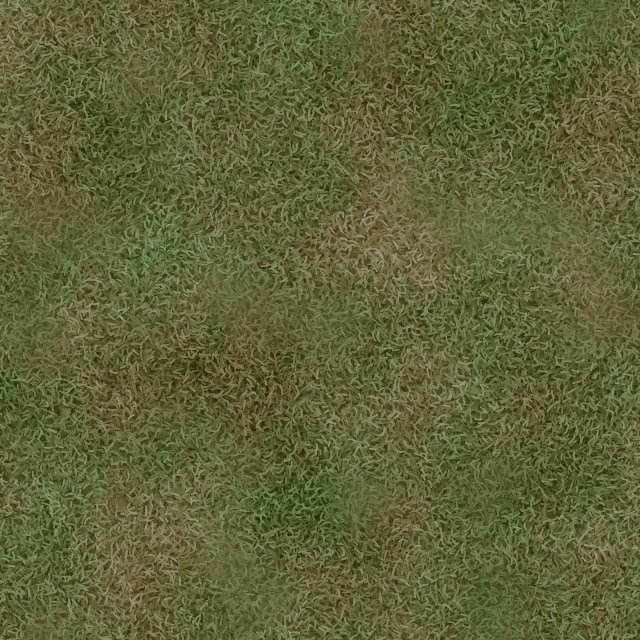
Reproduce this texture procedurally as a WebGL 1 fragment shader.

```glsl
precision highp float;
// Short, worn lawn turf: layered fine grass blades over dark gaps, with green and dry patches.
uniform vec2 u_resolution;

const float TAU = 6.2831853;
const float CELLS = 108.0;          // blade cells across the canvas
const float HALF_WIDTH = 0.00135;   // blade half width in canvas units
const int LAYERS = 4;

const vec3 SOIL = vec3(0.22, 0.22, 0.07);
const vec3 TURF = vec3(0.40, 0.405, 0.23);
const vec3 TIP = vec3(0.53, 0.56, 0.42);
const vec3 WARM_SHIFT = vec3(0.085, -0.035, 0.015);

vec2 hash2(vec2 p) {
  vec3 q = fract(p.xyx * vec3(0.1031, 0.1030, 0.0973));
  q += dot(q, q.yzx + 33.33);
  return fract((q.xx + q.yz) * q.zy);
}

mat2 rotation(float angle) {
  float c = cos(angle), s = sin(angle);
  return mat2(c, s, -s, c);
}

float gradientAt(vec2 cell, vec2 offset) {
  float angle = TAU * hash2(cell + 57.0).x;
  return dot(vec2(cos(angle), sin(angle)), offset);
}

float gradientNoise(vec2 p) {
  vec2 i = floor(p), f = fract(p);
  vec2 u = f * f * f * (f * (f * 6.0 - 15.0) + 10.0);
  vec2 e = vec2(0.0, 1.0);
  float low = mix(gradientAt(i, f), gradientAt(i + e.yx, f - e.yx), u.x);
  float high = mix(gradientAt(i + e.xy, f - e.xy), gradientAt(i + e.yy, f - e.yy), u.x);
  return 1.4 * mix(low, high, u.y);
}

float fbm(vec2 p) {
  float sum = 0.0, amplitude = 0.6;
  for (int i = 0; i < 4; i++) {
    sum += amplitude * gradientNoise(p);
    p = rotation(0.6) * p * 2.03 + 17.3;
    amplitude *= 0.55;
  }
  return sum;
}

float segmentDistance(vec2 p, vec2 halfAxis) {
  float along = clamp(dot(p, halfAxis) / dot(halfAxis, halfAxis), -1.0, 1.0);
  return length(p - halfAxis * along);
}

// Lays one layer of blades over "grass", which holds tone (x) and warmth (y).
vec2 layBlades(vec2 grass, vec2 p, float seed, float layerTone, float flow, float pixel) {
  vec2 home = floor(p);
  float halfWidth = HALF_WIDTH * CELLS;
  float soft = 0.6 * pixel * CELLS;
  for (int y = -1; y <= 1; y++) {
    for (int x = -1; x <= 1; x++) {
      vec2 cell = home + vec2(float(x), float(y));
      vec2 place = hash2(cell + seed);
      vec2 shape = hash2(cell + seed + 211.0);
      vec2 tint = hash2(cell + seed + 419.0);
      float angle = flow + 2.6 * (shape.x - 0.5);
      vec2 halfAxis = mix(0.35, 0.8, shape.y) * vec2(cos(angle), sin(angle));
      float d = segmentDistance(p - cell - place, halfAxis);
      float cover = 1.0 - smoothstep(halfWidth - soft, halfWidth + soft, d);
      vec2 blade = vec2(layerTone + 0.75 * (tint.x - 0.5), tint.y - 0.5);
      grass = mix(grass, blade, 0.92 * cover);
    }
  }
  return grass;
}

vec3 turfColor(float tone) {
  vec3 lower = mix(SOIL, TURF, clamp(tone * 2.0, -0.35, 1.0));
  return lower + (TIP - TURF) * clamp(tone * 2.0 - 1.0, 0.0, 1.5);
}

void main() {
  vec2 uv = gl_FragCoord.xy / u_resolution.y;
  float pixel = 1.0 / u_resolution.y;

  // Broad patches of shade, dryness and wear
  float shade = fbm(uv * 4.5 + 3.7);
  float dryness = fbm(uv * 5.5 + 41.2);
  float wear = gradientNoise(uv * 7.0 + 83.0);
  float flow = 3.5 * gradientNoise(uv * 9.0 + 19.0) + 1.1;

  // Dark gaps, then blades from the shaded bottom to the bright top
  vec2 grass = vec2(0.06 + 0.3 * gradientNoise(uv * 150.0), 0.0);
  for (int i = 0; i < LAYERS; i++) {
    float k = float(i);
    float layerTone = mix(0.18, 0.7, k / float(LAYERS - 1));
    vec2 p = rotation(0.5 + 0.7 * k) * uv * CELLS + 300.0;
    grass = layBlades(grass, p, 37.0 * k, layerTone, flow + 0.5 + 0.7 * k, pixel);
  }

  // Worn patches lose contrast; shaded ones turn darker and greener
  float contrast = 1.0 - 0.4 * smoothstep(0.0, 0.6, wear);
  float tone = 0.5 + (grass.x - 0.47) * contrast + 0.26 * shade;
  float warmth = 0.6 * grass.y + 0.75 * dryness + 0.3 * shade;
  gl_FragColor = vec4(clamp(turfColor(tone) + WARM_SHIFT * warmth, 0.0, 1.0), 1.0);
}
```
